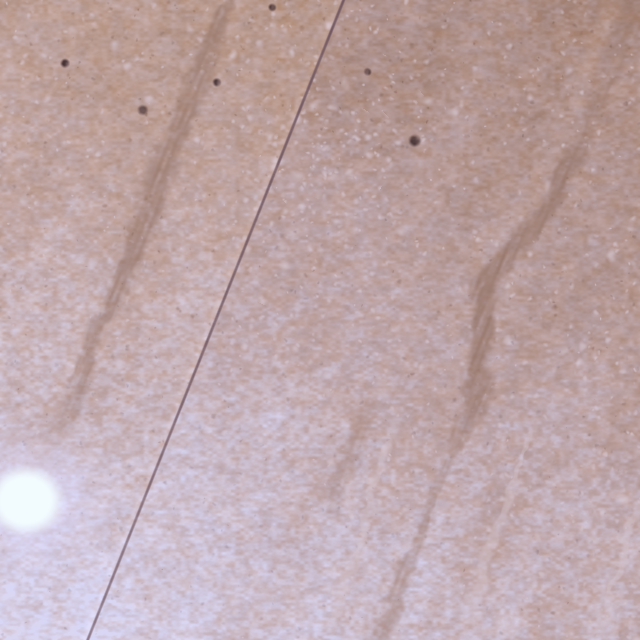
This texture is drawn by a Shadertoy shader. Its source:

```glsl
// Polished pink travertine floor: slanted joint, brown veins, pale flecks, pits and a lamp reflection.

const vec3 BROWN = vec3(0.655, 0.53, 0.485);
const vec3 ROSE  = vec3(0.745, 0.65, 0.66);
const vec3 LILAC = vec3(0.84, 0.815, 0.91);
const vec3 VEIN  = vec3(0.57, 0.44, 0.39);
const vec3 FLECK = vec3(0.84, 0.78, 0.82);
const vec3 JOINT = vec3(0.43, 0.33, 0.37);
const vec3 PIT   = vec3(0.27, 0.19, 0.20);
const vec3 LAMP  = vec3(0.95, 0.99, 1.0);

float hash(vec2 p) {
    vec3 q = fract(vec3(p.xyx) * 0.1031);
    q += dot(q, q.yzx + 33.33);
    return fract((q.x + q.y) * q.z);
}

float noise(vec2 p) {
    vec2 cell = floor(p), f = fract(p);
    f = f * f * (3.0 - 2.0 * f);
    float low = mix(hash(cell), hash(cell + vec2(1, 0)), f.x);
    float high = mix(hash(cell + vec2(0, 1)), hash(cell + vec2(1, 1)), f.x);
    return mix(low, high, f.y);
}

float fbm(vec2 p, int octaves) {
    float sum = 0.0, amp = 0.5, total = 0.0;
    for (int i = 0; i < octaves; i++) {
        sum += amp * noise(p);
        total += amp;
        p = mat2(1.6, 1.2, -1.2, 1.6) * p + 17.3;
        amp *= 0.55;
    }
    return sum / total;
}

// Rounded soft spots of varied strength, one per grid cell, kept with the given chance
float flecks(vec2 uv, float scale, float chance) {
    vec2 p = uv * scale + 0.35 * vec2(noise(uv * scale * 1.7), noise(uv * scale * 1.7 + 40.0));
    vec2 cell = floor(p);
    float cover = 0.0;
    for (int j = -1; j <= 1; j++)
    for (int i = -1; i <= 1; i++) {
        vec2 id = cell + vec2(i, j);
        vec2 center = id + vec2(hash(id + 3.1), hash(id + 8.7));
        float radius = mix(0.25, 0.6, hash(id + 21.0));
        float spot = 1.0 - smoothstep(0.0, radius, length(p - center));
        float strength = mix(0.3, 1.0, hash(id + 77.0));
        cover = max(cover, spot * strength * step(hash(id + 55.0), chance));
    }
    return cover;
}

// Ragged soft band of given half width around a horizontal offset
float band(float offset, float halfWidth, vec2 uv, float seed) {
    float ragged = 0.010 * (noise(uv * 90.0 + seed) - 0.5) + 0.018 * (noise(uv * 25.0 + seed) - 0.5);
    float width = halfWidth * mix(0.5, 1.4, noise(vec2(uv.y * 14.0, seed)));
    return 1.0 - smoothstep(width * 0.4, width * 1.4, abs(offset + ragged));
}

// Fades in and out between two heights
float span(float y, float low, float high, float soft) {
    return smoothstep(low - soft, low + soft, y) * (1.0 - smoothstep(high - soft, high + soft, y));
}

vec3 stoneColor(float light) {
    vec3 c = mix(BROWN, ROSE, clamp(light * 2.0, -0.2, 1.0));
    return mix(c, LILAC, clamp(light * 2.0 - 1.0, 0.0, 1.15));
}

void mainImage(out vec4 fragColor, in vec2 fragCoord) {
    vec2 uv = fragCoord / iResolution.xy;
    float pixel = 1.0 / iResolution.y;
    float jointOffset = (uv.x - 0.137 - 0.4 * uv.y) * 0.928;
    float leftTile = 1.0 - smoothstep(-pixel, pixel, jointOffset);

    // Sheen falling from the lower left to the upper right, plus clouds and grain
    float light = mix(mix(1.02, 0.56, uv.x), mix(0.29, 0.04, uv.x), uv.y);
    vec2 along = vec2(uv.x - 0.4 * uv.y, uv.y * 0.45);
    light += 0.36 * (fbm(along * 13.0 + leftTile * 9.0, 4) - 0.5);
    light += 0.38 * (fbm(uv * vec2(70.0, 95.0), 3) - 0.5);
    light += 0.27 * (noise(uv * vec2(140.0, 215.0)) - 0.5);
    vec3 color = stoneColor(light);
    color += (noise(uv * vec2(55.0, 75.0) + 70.0) - 0.5) * vec3(0.025, 0.0, -0.035);
    color += leftTile * uv.y * vec3(0.025, 0.016, -0.008);

    // Pale flecks, densest in a patch beside the joint
    vec2 fromPatch = uv - vec2(0.52, 0.75);
    float patchy = exp(-dot(fromPatch, fromPatch) * 60.0);
    float pale = flecks(uv, 48.0, 0.07 + 0.35 * patchy) * 0.75;
    pale = max(pale, flecks(uv + 4.0, 90.0, 0.12 + 0.3 * patchy) * 0.7);
    color = mix(color, max(color, FLECK), pale);

    // Small dark specks
    color -= 0.09 * flecks(uv + 9.0, 110.0, 0.06);

    // Brown veins with streaky interiors
    float bend = 0.055 * exp(-pow((uv.y - 0.55) / 0.11, 2.0));
    float mainX = uv.x - 0.59 - 0.41 * uv.y + bend;
    float leftX = uv.x + 0.04 - 0.4 * uv.y;
    float streak = 0.5 + 0.7 * noise(vec2(along.x * 170.0, uv.y * 22.0));
    float vein = band(mainX, 0.019, uv, 5.0) * mix(0.32, 0.66, span(uv.y, 0.36, 0.76, 0.08));
    vein = max(vein, leftTile * band(leftX, 0.016, uv, 31.0) * 0.52 * smoothstep(0.25, 0.45, uv.y));
    vein = max(vein, band(uv.x - 0.46 - 0.3 * uv.y, 0.012, uv, 12.0) * 0.25 * span(uv.y, 0.2, 0.37, 0.03));
    color = mix(color, VEIN, vein * streak);

    // Light streaks running beside the veins
    for (int i = 0; i < 3; i++) {
        float k = float(i);
        float offset = uv.x - 0.51 - 0.21 * k - 0.33 * uv.y;
        float glow = band(offset, 0.008, uv, 60.0 + k * 7.0) * span(uv.y, 0.02, 0.33, 0.06);
        color = mix(color, max(color, FLECK), 0.4 * glow);
    }
    color += 0.022 * band(mainX + 0.04, 0.017, uv, 90.0) * smoothstep(0.5, 0.7, uv.y);

    // Dark pits in the upper part
    for (int i = 0; i < 6; i++) {
        float k = float(i);
        vec2 center = vec2((k + hash(vec2(k, 2.0))) * 0.115, 0.74 + 0.25 * hash(vec2(k, 9.0)));
        float radius = mix(0.006, 0.011, hash(vec2(k, 5.0)));
        float pit = 1.0 - smoothstep(radius * 0.4, radius + pixel, length(uv - center));
        color = mix(color, PIT, pit * mix(0.5, 1.0, noise(uv * 190.0)));
    }

    // Tile joint with a pale lip, fainter toward the lamp
    color += 0.03 * exp(-pow((jointOffset + 0.006) / 0.004, 2.0));
    float joint = 1.0 - smoothstep(0.0004, 0.0022 + pixel, abs(jointOffset));
    color = mix(color, JOINT, joint * mix(0.72, 0.95, uv.y) * mix(0.8, 1.0, noise(uv * 60.0)));

    // Lamp reflection and its halo
    float lampDistance = length((uv - vec2(0.04, 0.218)) * vec2(0.95, 1.05));
    color = mix(color, vec3(0.87, 0.86, 1.0), 0.75 * exp(-pow(lampDistance / 0.085, 2.0)));
    color = mix(color, LAMP, 1.0 - smoothstep(0.034, 0.064, lampDistance));

    fragColor = vec4(clamp(color, 0.0, 1.0), 1.0);
}
```
